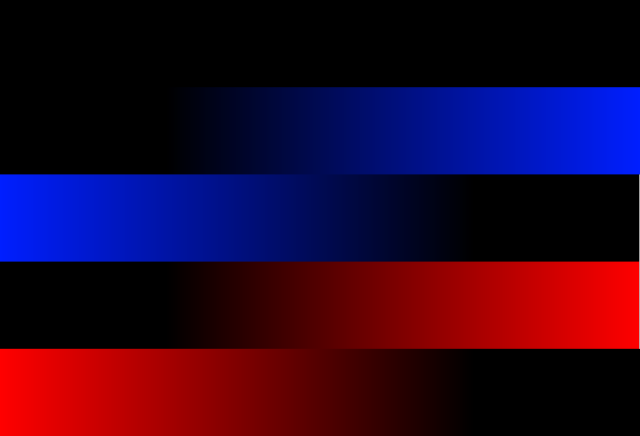
Reproduce this background procedurally as a WebGL 1 fragment shader.

```glsl
precision highp float;

uniform vec2 u_resolution;

const float BAND_COUNT = 5.0;
const float FADE_LENGTH = 0.74;
const vec3 RED = vec3(1.0, 0.0, 0.0);
const vec3 BLUE = vec3(0.0, 0.12, 1.0);
const vec3 EDGE_GREY = vec3(0.75);

// Coverage of the span from low to high, softened over one pixel
float spanCoverage(float position, float low, float high, float pixel) {
    float above = clamp((position - low) / pixel + 0.5, 0.0, 1.0);
    float below = clamp((high - position) / pixel + 0.5, 0.0, 1.0);
    return above * below;
}

// Linear falloff from full strength at zero distance
float fade(float distanceFromSide, float fadeLength) {
    return clamp(1.0 - distanceFromSide / fadeLength, 0.0, 1.0);
}

void main() {
    vec2 uv = gl_FragCoord.xy / u_resolution;
    vec2 pixel = 1.0 / u_resolution;
    vec3 color = vec3(0.0);

    // Four bands lit from alternating sides, with the top band left black
    for (int i = 0; i < 4; i++) {
        float index = float(i);
        float fromRight = mod(index, 2.0);
        float sideDistance = mix(uv.x, 1.0 - uv.x, fromRight);
        vec3 tint = mix(RED, BLUE, step(2.0, index));
        float band = spanCoverage(uv.y, index / BAND_COUNT, (index + 1.0) / BAND_COUNT, pixel.y);
        color += tint * fade(sideDistance, FADE_LENGTH) * band;
    }

    // Thin pale sliver on the right border of the middle bands
    float sliver = spanCoverage(uv.x, 0.9987, 1.1, pixel.x)
                 * spanCoverage(uv.y, 0.2, 0.6, pixel.y);
    color = mix(color, EDGE_GREY, sliver);

    gl_FragColor = vec4(color, 1.0);
}
```
